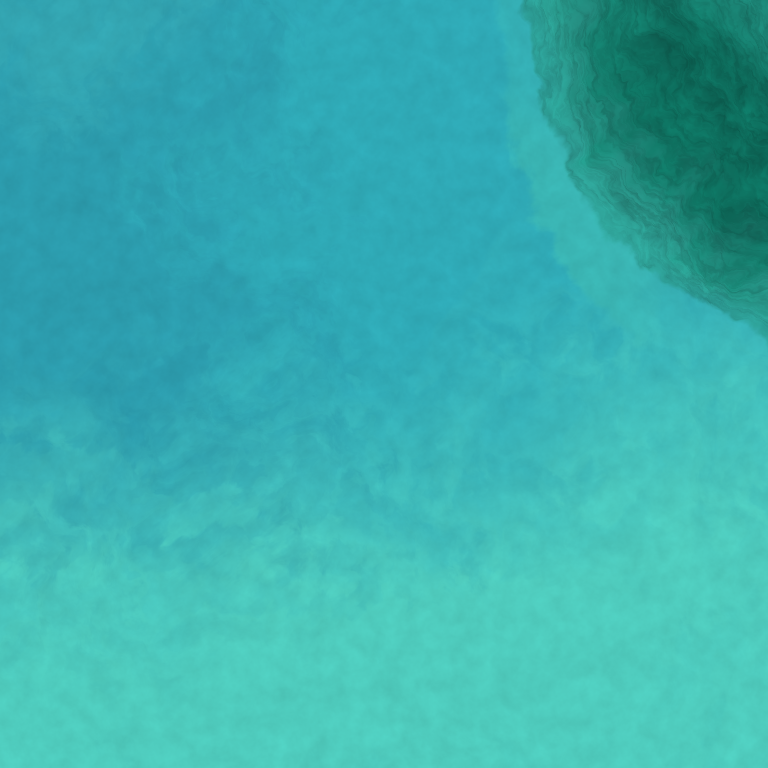
A Shadertoy shader for this background:

```glsl
// Watercolour wash: blue above melts through cloudy wisps into mint below, and a
// veined green pool with a pale fringe hangs in the upper right corner.
// Warped gradient noise roughens a soft vertical ramp and two parabolic edges.

const vec3 MINT       = vec3(0.310, 0.798, 0.742);
const vec3 AZURE      = vec3(0.185, 0.665, 0.715);
const vec3 DEEP_BLUE  = vec3(0.172, 0.612, 0.680);
const vec3 HAZE       = vec3(0.215, 0.665, 0.705);
const vec3 FRINGE     = vec3(0.235, 0.715, 0.700);
const vec3 POOL_EDGE  = vec3(0.175, 0.640, 0.585);
const vec3 POOL_CORE  = vec3(0.050, 0.440, 0.370);
const float WASH_TOP    = 0.58;   // height where the blue is pure
const float WASH_BOTTOM = 0.05;   // height where the mint is pure
const float RIGHT_LIFT  = 0.19;   // how far the mint rises at the right
const float CLOUD_WARP  = 0.10;
const float EDGE_WARP   = 0.045;
const float WISPS       = 0.30;
const float GRAIN       = 0.050;
// Parabolic edges in diagonal space: base, curvature, vertex
const vec3 POOL_CURVE   = vec3(1.470, 0.90, 0.15);
const vec3 FRINGE_CURVE = vec3(1.370, 0.96, 0.18);

vec2 hashGradient(vec2 cell) {
    vec3 q = fract(cell.xyx * vec3(0.1031, 0.1030, 0.0973));
    q += dot(q, q.yzx + 33.33);
    float angle = 6.2832 * fract((q.x + q.y) * q.z);
    return vec2(cos(angle), sin(angle));
}

float gradientNoise(vec2 p) {
    vec2 i = floor(p), f = fract(p);
    vec2 u = f * f * f * (f * (f * 6.0 - 15.0) + 10.0);
    vec2 e = vec2(0.0, 1.0);
    float a = dot(hashGradient(i), f);
    float b = dot(hashGradient(i + e.yx), f - e.yx);
    float c = dot(hashGradient(i + e.xy), f - e.xy);
    float d = dot(hashGradient(i + e.yy), f - e.yy);
    return mix(mix(a, b, u.x), mix(c, d, u.x), u.y);
}

float fbm(vec2 p) {
    float sum = 0.0, gain = 0.6;
    for (int i = 0; i < 5; i++) {
        sum += gain * gradientNoise(p);
        p = mat2(1.6, 1.2, -1.2, 1.6) * p + 7.3;
        gain *= 0.55;
    }
    return sum;
}

// Signed depth beyond a parabolic edge; diag = (x - y, x + y)
float curveDepth(vec2 diag, vec3 curve) {
    float offset = diag.x - curve.z;
    return (diag.y - curve.x - curve.y * offset * offset) * 0.707;
}

// Soft dark creases along the zero lines of the noise
float crease(vec2 p, float width) {
    float n = fbm(p) / width;
    return exp(-n * n);
}

vec3 wash(vec2 uv, float broad, float fine) {
    float lift = RIGHT_LIFT * smoothstep(0.45, 0.95, uv.x);
    float height = uv.y - lift + CLOUD_WARP * broad;
    float mint = smoothstep(WASH_TOP, WASH_BOTTOM, height);

    // Feathery wisps, strongest through the middle of the ramp
    float wisp = fbm(uv * vec2(8.0, 11.0) + 1.6 * vec2(broad, fine));
    float band = smoothstep(0.62, 0.42, height) * (0.45 + 0.55 * smoothstep(0.08, 0.26, height));
    mint += WISPS * band * (wisp + 0.7 * fine);

    // Cloud sheets: crisp upper rim, fading downwards
    for (int i = 0; i < 3; i++) {
        float k = float(i);
        float rim = 0.450 - 0.090 * k - (0.30 - 0.12 * k) * uv.x
                  + 0.12 * fbm(uv * 5.0 + 13.0 * k) + 0.09 * fine;
        float below = rim - uv.y;
        float sheet = smoothstep(0.0, 0.022, below) * exp(-max(below, 0.0) * 12.0);
        mint += 0.17 * sheet * smoothstep(0.95, 0.25, uv.x);
    }

    // Faint curved fold right of the centre
    float foldX = 0.555 + 0.7 * pow(max(uv.y - 0.54, 0.0), 1.15) + 0.04 * broad + 0.02 * fine;
    float fold = smoothstep(0.0, 0.012, uv.x - foldX) * exp(-max(uv.x - foldX, 0.0) * 14.0);
    mint += 0.10 * fold * smoothstep(0.48, 0.57, uv.y) * smoothstep(0.76, 0.66, uv.y);

    float deep = 1.0 - smoothstep(0.16, 0.48, uv.x + 0.3 * broad + 0.3 * wisp);
    vec3 blue = mix(AZURE, DEEP_BLUE, deep);
    vec2 corner = (uv - vec2(0.06, 0.95)) * vec2(0.8, 1.1);
    float haze = 1.0 - smoothstep(0.02, 0.18, length(corner) + 0.15 * broad + 0.15 * wisp);
    blue = mix(blue, HAZE, 0.75 * haze);
    return mix(blue, MINT, clamp(mint, 0.0, 1.0));
}

void mainImage(out vec4 fragColor, in vec2 fragCoord) {
    vec2 uv = fragCoord / iResolution.xy;
    float pixel = 1.5 / min(iResolution.x, iResolution.y);
    float broad = fbm(uv * 3.2 + 4.0);
    float fine = fbm(uv * 19.0 + 2.0 * broad);
    vec3 color = wash(uv, broad, fine);

    vec2 diag = vec2(uv.x - uv.y, uv.x + uv.y);
    float ragged = EDGE_WARP * fbm(uv * 9.0 + 31.0) + 0.024 * fine;

    // Pale fringe, faint at the top and dissolving towards the lower right
    float fringeDepth = curveDepth(diag, FRINGE_CURVE) + ragged;
    float fringe = smoothstep(0.0, max(0.018, pixel), fringeDepth);
    fringe *= 0.85 * (1.0 - smoothstep(0.14, 0.36, diag.x));
    fringe *= 1.0 - 0.5 * smoothstep(0.78, 0.92, uv.y);
    color = mix(color, FRINGE, fringe);

    // Green pool: thin translucent margin, then a dark diagonal core
    float poolDepth = curveDepth(diag, POOL_CURVE) + ragged;
    float pool = smoothstep(0.0, max(0.014, pixel), poolDepth);
    pool *= 0.72 + 0.26 * smoothstep(0.01, 0.06, poolDepth);
    float core = smoothstep(0.035, 0.175, poolDepth + 0.10 * broad + 0.07 * fine);
    core *= 1.0 - 0.5 * smoothstep(1.84, 2.0, diag.y + 0.12 * broad);
    core *= 0.7 + 0.3 * smoothstep(-0.26, -0.02, diag.x);
    vec3 poolColor = mix(POOL_EDGE, POOL_CORE, core);
    vec2 along = vec2(diag.x * 7.0, poolDepth * 28.0) + 1.5 * broad;
    float veins = crease(along, 0.10) + 0.7 * crease(along * 1.9 + 5.0, 0.12);
    float rim = exp(-pow((poolDepth - 0.012) / 0.007, 2.0)) * smoothstep(-0.2, 0.3, broad + fine);
    poolColor *= 1.0 - 0.09 * veins - 0.12 * rim + 0.22 * fine;
    color = mix(color, poolColor, pool);

    // Paper mottling
    color *= 1.0 + GRAIN * (fine + 1.3 * fbm(uv * 42.0));
    fragColor = vec4(clamp(color, 0.0, 1.0), 1.0);
}
```
